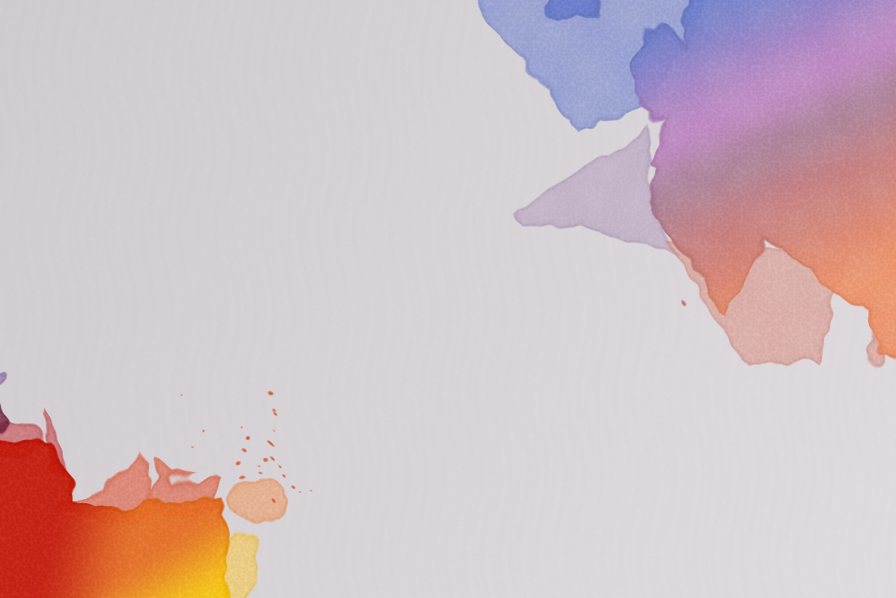
Reproduce this background procedurally as a WebGL 1 fragment shader.

```glsl
precision highp float;
uniform vec2 u_resolution;

const vec3 BLUE = vec3(0.43, 0.50, 0.80);
const vec3 ORCHID = vec3(0.74, 0.53, 0.76);
const vec3 MAUVE = vec3(0.67, 0.50, 0.59);
const vec3 ROSE = vec3(0.78, 0.49, 0.49);
const vec3 APRICOT = vec3(0.93, 0.57, 0.41);
const vec3 RED = vec3(0.77, 0.09, 0.03);
const vec3 ORANGE = vec3(0.90, 0.42, 0.13);
const vec3 YELLOW = vec3(0.97, 0.77, 0.06);

vec2 hash2(vec2 p) {
  p = vec2(dot(p, vec2(127.1, 311.7)), dot(p, vec2(269.5, 183.3)));
  return fract(sin(p) * 4375.85);
}

// Distance to the nearest scattered cell centre
float cellular(vec2 p) {
  vec2 cell = floor(p);
  float nearest = 2.0;
  for (int j = -1; j <= 1; j++) {
    for (int i = -1; i <= 1; i++) {
      vec2 id = cell + vec2(float(i), float(j));
      nearest = min(nearest, length(id + hash2(id) - p));
    }
  }
  return nearest;
}

// Layered sines that bend outlines like wet paint
vec2 bleed(vec2 p) {
  float amp = 0.008;
  float freq = 19.0;
  for (int i = 0; i < 5; i++) {
    p += amp * sin(freq * p.yx + vec2(1.3, 4.1) * float(i + 1));
    p += 0.4 * amp * cos(freq * 0.7 * (p.x + p.y) + vec2(0.0, 2.0));
    amp *= 0.55;
    freq *= 1.9;
  }
  return p;
}

float side(vec2 p, vec2 a, vec2 b) {
  vec2 e = normalize(b - a);
  return dot(p - a, vec2(e.y, -e.x));
}

// Convex patch, corners counter-clockwise, negative inside
float quad(vec2 p, vec2 a, vec2 b, vec2 c, vec2 d) {
  return max(max(side(p, a, b), side(p, b, c)), max(side(p, c, d), side(p, d, a)));
}

float oval(vec2 p, vec2 centre, vec2 radii) {
  return (length((p - centre) / radii) - 1.0) * min(radii.x, radii.y);
}

// Translucent layer with pigment gathered along its rim
vec3 wash(vec3 base, vec3 paint, float d, float opacity, float soft) {
  float cover = smoothstep(soft, -soft, d);
  float rim = exp(-abs(d + 0.003) * 350.0);
  return mix(base, paint * (1.0 - 0.07 * rim), cover * min(opacity + 0.13 * rim, 1.0));
}

vec3 duskGradient(vec2 p) {
  float s = 1.0 - p.y + 0.45 * (p.x - 1.15);
  vec3 c = mix(BLUE, ORCHID, smoothstep(0.0, 0.23, s));
  c = mix(c, MAUVE, smoothstep(0.22, 0.32, s));
  c = mix(c, ROSE, smoothstep(0.30, 0.43, s));
  return mix(c, APRICOT, smoothstep(0.39, 0.62, s));
}

vec3 fireGradient(vec2 p) {
  vec3 c = mix(RED, ORANGE, smoothstep(0.08, 0.24, p.x - 0.25 * p.y + 0.03));
  return mix(c, YELLOW, smoothstep(0.12, 0.36, p.x - 1.5 * p.y));
}

vec3 paper(vec2 p) {
  float fibre = sin(p.x * 310.0 + 3.0 * sin(p.y * 23.0)) * sin(p.x * 97.0 + 2.0 * sin(p.y * 11.0));
  float light = 0.6 * p.x / 1.5 + 0.25 * (1.0 - p.y);
  return mix(vec3(0.815, 0.795, 0.81), vec3(0.885, 0.87, 0.88), light) + 0.004 * fibre;
}

vec3 upperCloud(vec3 col, vec2 p, vec2 q, float rough, float soft) {
  vec3 dusk = duskGradient(p);
  float mottling = 0.12 * cellular(q * 13.0);

  // Pale outer washes
  float sky = quad(q, vec2(0.785, 1.03), vec2(0.963, 0.772), vec2(1.09, 0.83), vec2(1.2, 1.03));
  float spike = quad(q, vec2(0.87, 0.65), vec2(0.88, 0.628), vec2(1.125, 0.58), vec2(1.08, 0.78));
  float skirt = quad(q, vec2(1.11, 0.6), vec2(1.25, 0.39), vec2(1.37, 0.39), vec2(1.41, 0.56));
  float tail = oval(q, vec2(1.47, 0.415), vec2(0.015, 0.03));
  col = wash(col, vec3(0.50, 0.56, 0.82), sky + rough, 0.62 + mottling, soft);
  col = wash(col, vec3(0.68, 0.58, 0.72), spike + 0.5 * rough, 0.42 + mottling, soft);
  col = wash(col, vec3(0.86, 0.60, 0.56), min(skirt, tail) + rough, 0.58 + mottling, soft);

  // Dense body
  float body = quad(q, vec2(1.16, 1.03), vec2(1.09, 0.72), vec2(1.6, 0.55), vec2(1.6, 1.03));
  body = min(body, quad(q, vec2(1.11, 0.76), vec2(1.10, 0.63), vec2(1.21, 0.49), vec2(1.29, 0.6)));
  body = min(body, quad(q, vec2(1.12, 0.7), vec2(1.41, 0.5), vec2(1.6, 0.42), vec2(1.6, 0.8)));
  body = min(body, quad(q, vec2(1.43, 0.52), vec2(1.475, 0.41), vec2(1.6, 0.42), vec2(1.6, 0.56)));
  body = min(body, oval(q, vec2(1.11, 0.87), vec2(0.05, 0.08)));
  body = min(body, oval(q, vec2(0.975, 0.99), vec2(0.05, 0.03)));
  return wash(col, dusk, body + rough, 0.87 + mottling, soft);
}

vec3 lowerFlame(vec3 col, vec2 p, vec2 q, float rough, float soft) {
  vec3 fire = fireGradient(p);

  // Thin plumes and fringes
  float plume = quad(q, vec2(0.1, 0.15), vec2(0.25, 0.13), vec2(0.235, 0.25), vec2(0.2, 0.23));
  plume = min(plume, quad(q, vec2(0.24, 0.14), vec2(0.37, 0.14), vec2(0.36, 0.19), vec2(0.26, 0.225)));
  plume = max(plume, -oval(q, vec2(0.325, 0.195), vec2(0.035, 0.01)));
  float spire = quad(q, vec2(0.07, 0.2), vec2(0.1, 0.2), vec2(0.09, 0.31), vec2(0.08, 0.3));
  float fringe = min(spire, oval(q, vec2(0.02, 0.26), vec2(0.05, 0.03)));
  col = wash(col, vec3(0.88, 0.40, 0.29), plume + rough, 0.65, soft);
  col = wash(col, vec3(0.78, 0.30, 0.32), fringe + 0.5 * rough, 0.6, soft);
  col = wash(col, vec3(0.93, 0.62, 0.42), oval(q, vec2(0.43, 0.155), vec2(0.045, 0.04)) + rough, 0.62, soft);
  col = wash(col, vec3(0.96, 0.79, 0.35), oval(q, vec2(0.405, 0.04), vec2(0.035, 0.06)) + rough, 0.65, soft);
  col = wash(col, vec3(0.45, 0.12, 0.24), oval(q, vec2(0.0, 0.305), vec2(0.014, 0.035)) + 0.5 * rough, 0.75, soft);
  col = wash(col, vec3(0.55, 0.43, 0.65), oval(q, vec2(0.005, 0.365), vec2(0.013)) + 0.5 * rough, 0.65, soft);

  // Saturated mass
  float mass = quad(q, vec2(-0.1), vec2(0.40, -0.1), vec2(0.375, 0.16), vec2(-0.1, 0.17));
  mass = min(mass, quad(q, vec2(-0.1, 0.0), vec2(0.2, 0.0), vec2(0.08, 0.25), vec2(-0.1, 0.28)));
  return wash(col, fire, mass + rough, 0.92, soft);
}

vec3 droplets(vec3 col, vec2 p, float soft) {
  for (int i = 0; i < 24; i++) {
    vec2 h = hash2(vec2(float(i), 7.0));
    vec2 k = hash2(vec2(float(i), 19.0));
    vec2 centre = vec2(0.41, 0.24) + (h - 0.5) * vec2(0.18, 0.17) * (0.4 + k.y);
    float radius = 0.0012 + 0.004 * k.x * k.x;
    col = wash(col, vec3(0.86, 0.36, 0.20), oval(p, centre, vec2(radius, radius * 0.8)), 0.75, soft);
  }
  return wash(col, ROSE, oval(p, vec2(1.137, 0.5), vec2(0.004, 0.005)), 0.8, soft);
}

void main() {
  vec2 p = gl_FragCoord.xy / u_resolution.y;
  p.x *= 1.5 * u_resolution.y / u_resolution.x;
  float soft = 1.0 / u_resolution.y;
  vec2 q = bleed(p);
  float rough = 0.014 * (cellular(q * 24.0) - 0.45);

  vec3 base = paper(p);
  vec3 col = upperCloud(base, p, q, rough, soft);
  col = lowerFlame(col, p, q, rough, soft);
  col = droplets(col, q, soft);

  // Pigment settles in the paper grain
  float pigment = smoothstep(0.0, 0.3, length(col - base));
  col += (cellular(p * 170.0) - 0.45) * (0.008 + 0.05 * pigment);
  gl_FragColor = vec4(col, 1.0);
}
```
